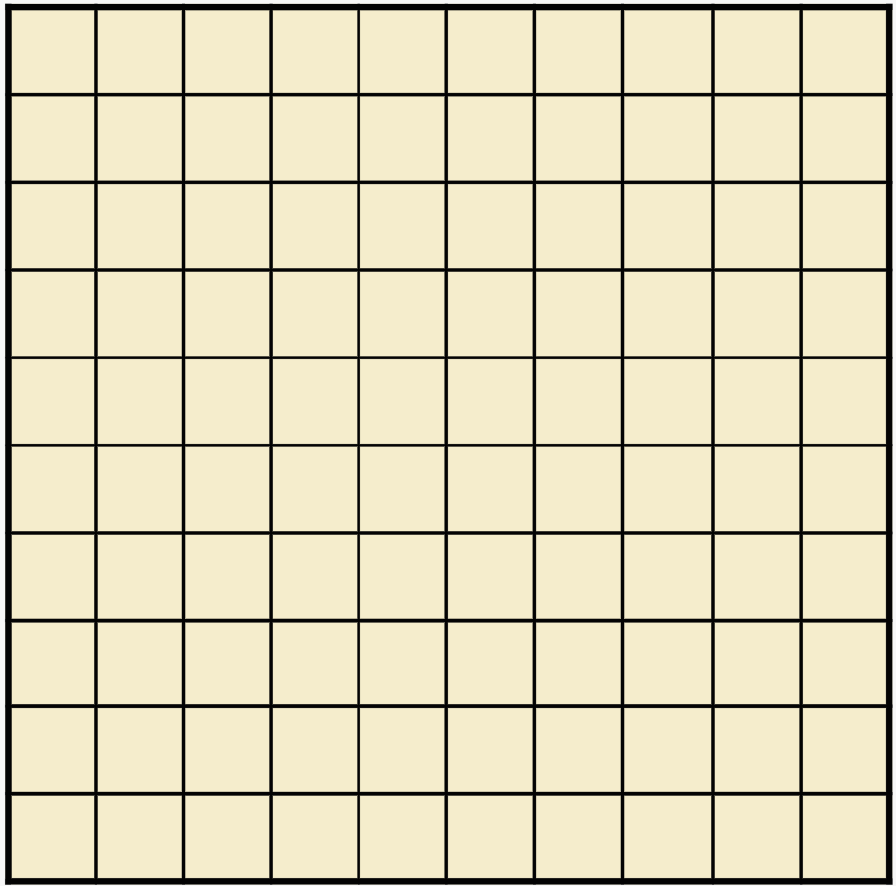
Give the GLSL for this pattern, as a WebGL 2 fragment shader.

```glsl
#version 300 es
precision highp float;

uniform vec2 u_resolution;
out vec4 fragColor;

// Centre of rule i: x from the left, y from the top, in cells, with slight drift
vec2 rulePosition(float i) {
    float late = step(7.5, i);
    return vec2(0.096 + 1.0007 * i + 0.0067 * max(i - 5.0, 0.0) + 0.0267 * late,
                0.080 + 1.0013 * i - 0.0253 * late);
}

// Heavy frame at both ends, lighter rules between, thinnest near the middle
vec2 ruleHalfWidth(float i) {
    if (i < 0.5 || i > 9.5) return vec2(0.038);
    vec2 thin = 1.0 - step(vec2(0.5, 1.0), abs(i - vec2(4.0, 4.5)));
    return vec2(0.020) - 0.005 * thin + vec2(0.0, 0.002) * step(6.5, i);
}

float coverage(float dist, float softness) {
    return 1.0 - smoothstep(-softness, softness, dist);
}

void main() {
    // The canvas spans 10.24 by 10.12 cells, measured downwards
    vec2 uv = gl_FragCoord.xy / u_resolution;
    vec2 p = vec2(uv.x, 1.0 - uv.y) * vec2(10.24, 10.12);
    float softness = 0.75 * 10.24 / u_resolution.x;

    // Distance to the nearest rule in either direction
    float ruleDist = 1e3;
    for (int k = 0; k <= 10; k++) {
        float i = float(k);
        vec2 d = abs(p - rulePosition(i)) - ruleHalfWidth(i);
        ruleDist = min(ruleDist, min(d.x, d.y));
    }

    // Outer edge of the frame
    vec2 low = rulePosition(0.0) - ruleHalfWidth(0.0);
    vec2 high = rulePosition(10.0) + ruleHalfWidth(10.0);
    vec2 outside = max(low - p, p - high);
    float boardDist = max(outside.x, outside.y);

    vec3 margin = vec3(0.97);
    vec3 cream = vec3(0.96, 0.93, 0.80);
    vec3 ink = vec3(0.01);

    vec3 board = mix(cream, ink, coverage(ruleDist, softness));
    fragColor = vec4(mix(margin, board, coverage(boardDist, softness)), 1.0);
}
```
